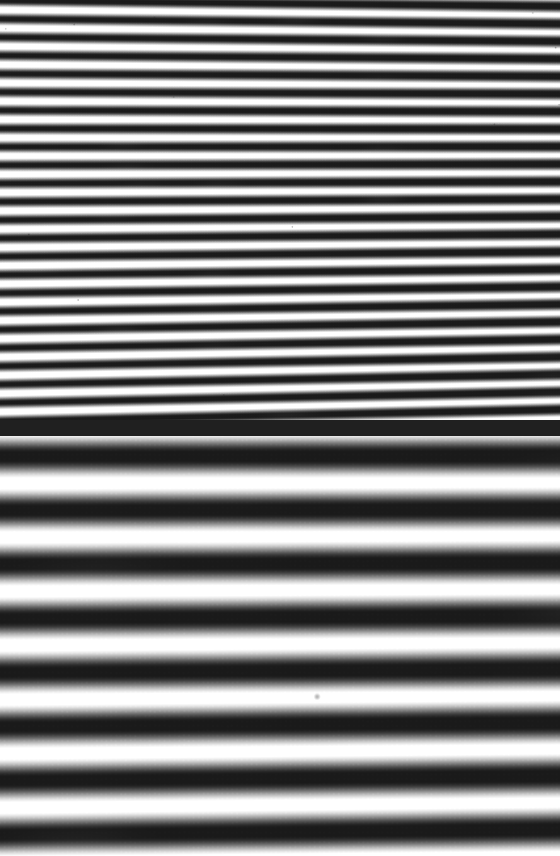
Top, the full canvas; bottom, a detail of the centre.
Reproduce this pattern procedurally as a WebGL 1 fragment shader.

```glsl
precision highp float;

// Soft black and white stripes, about 23 from top to bottom, that fan out
// slightly towards the left. A smooth ramp over the distance to each white
// centre line shapes the stripes; cellular spots add smudges, specks and grain.

uniform vec2 u_resolution;

// Layout, as fractions of the canvas height measured from the top
const float LEVEL_LINE   = 0.328;   // the white centre line that stays level
const float PERIOD_LEFT  = 0.0435;
const float PERIOD_RIGHT = 0.04175;

// Stripe profile, as fractions of one period from the white centre
const float RAMP_START = 0.052;
const float RAMP_END   = 0.425;
const float WIDEN_LEFT = 0.028;     // extra white half width at the left
const float THIN_RIGHT = -0.028;    // lost white half width at the right

// Tones
const float DARK  = 0.105;
const float LIGHT = 1.03;           // above one, so the white cores clip flat

// Wear: cell counts per canvas height, share of filled cells, strength
const vec2  SMUDGE_CELLS    = vec2(5.0, 18.0);
const float SMUDGE_SHARE    = 0.14;
const float SMUDGE_STRENGTH = 0.04;
const float SPECK_CELLS     = 110.0;
const float SPECK_SHARE     = 0.0006;
const float SPECK_STRENGTH  = 0.35;
const float GRAIN_CELLS     = 260.0;
const float GRAIN_STRENGTH  = 0.03;

float hash(vec2 cell) {
  vec3 q = fract(cell.xyx * vec3(0.1031, 0.1030, 0.0973));
  q += dot(q, q.yzx + 33.33);
  return fract((q.x + q.y) * q.z);
}

// One soft round spot in a random share of the unit cells.
float spots(vec2 p, float share) {
  vec2 cell = floor(p);
  vec2 jitter = vec2(hash(cell + 17.0), hash(cell + 59.0));
  vec2 centre = mix(vec2(0.4), vec2(0.6), jitter);
  float filled = step(hash(cell + 101.0), share);
  float strength = 0.4 + 0.6 * hash(cell + 7.0);
  return filled * strength * (1.0 - smoothstep(0.0, 0.4, distance(fract(p), centre)));
}

// Whiteness from 0 to 1 of the fanned stripes; place.y runs down.
float stripes(vec2 place) {
  float period = mix(PERIOD_LEFT, PERIOD_RIGHT, place.x);
  float row = (place.y - LEVEL_LINE) / period;
  float offset = abs(fract(row + 0.5) - 0.5);
  float widen = mix(WIDEN_LEFT, THIN_RIGHT, place.x);
  return 1.0 - smoothstep(RAMP_START, RAMP_END, offset - widen);
}

void main() {
  vec2 uv = gl_FragCoord.xy / u_resolution;
  vec2 place = vec2(uv.x, 1.0 - uv.y);
  vec2 p = vec2(place.x * u_resolution.x / u_resolution.y, place.y);

  float white = stripes(place);
  float tone = mix(DARK, LIGHT, white);

  // Slanted pale smudges show on the dark stripes only
  vec2 slanted = vec2(p.x, p.y + 0.06 * p.x);
  tone += SMUDGE_STRENGTH * (1.0 - white) * spots(slanted * SMUDGE_CELLS, SMUDGE_SHARE);

  // Tiny dark specks, then fine grain strongest in the midtones
  tone -= SPECK_STRENGTH * white * spots(p * SPECK_CELLS, SPECK_SHARE);
  float grain = spots(p * GRAIN_CELLS, 1.0) - 0.25;
  tone += GRAIN_STRENGTH * grain * (0.3 + 2.8 * white * (1.0 - white));

  gl_FragColor = vec4(vec3(clamp(tone, 0.0, 1.0)), 1.0);
}
```
